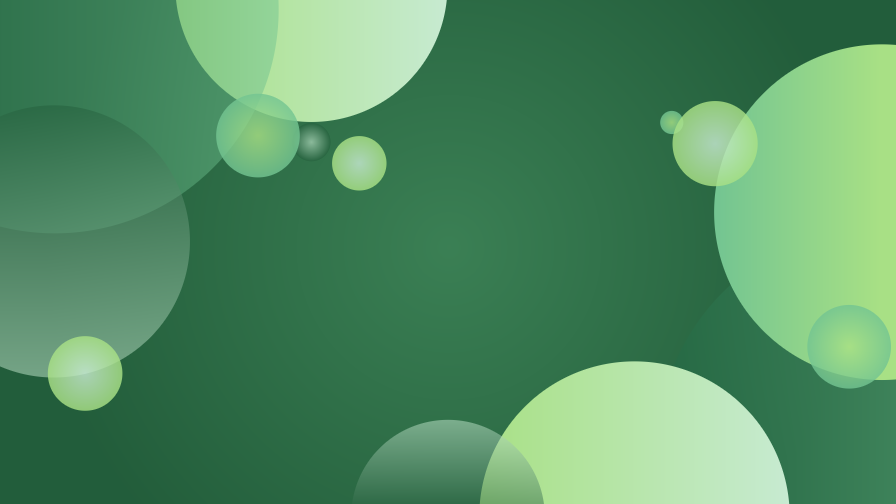
A WebGL 2 fragment shader for this background:

```glsl
#version 300 es
precision highp float;

uniform vec2 u_resolution;
out vec4 fragColor;

const vec3 FOREST = vec3(0.135, 0.365, 0.23);
const vec3 MINT = vec3(0.45, 0.77, 0.57);
const vec3 LIME = vec3(0.66, 0.88, 0.52);
const vec3 PALE = vec3(0.78, 0.92, 0.82);

// Antialiased coverage of a disc
float disc(vec2 p, vec2 center, float radius) {
    return clamp(0.5 + (radius - length(p - center)) * u_resolution.y, 0.0, 1.0);
}

// Linear blend between two colours as x runs from start to end
vec3 ramp(vec3 a, vec3 b, float start, float end, float x) {
    return mix(a, b, clamp((x - start) / (end - start), 0.0, 1.0));
}

// Small orbs: center, radius, style (0 pale core, 1 lime core, 2 dark rim)
const vec4 ORBS[7] = vec4[7](
    vec4(-0.271, 0.218, 0.038, 2.0),
    vec4(-0.377, 0.231, 0.083, 1.0),
    vec4(-0.176, 0.176, 0.054, 0.0),
    vec4(-0.720, -0.241, 0.074, 0.0),
    vec4(0.444, 0.257, 0.023, 1.0),
    vec4(0.530, 0.215, 0.0845, 0.0),
    vec4(0.796, -0.188, 0.083, 1.0)
);

void main() {
    // Centered coordinates in units of the canvas height
    vec2 p = (gl_FragCoord.xy - 0.5 * u_resolution) / u_resolution.y;

    // Backdrop glow
    vec3 color = ramp(vec3(0.23, 0.50, 0.33), FOREST, 0.0, 0.8, length(p - vec2(0.002, 0.009)));

    // Upper left pair: bright disc under a wide translucent one
    vec3 bright = ramp(LIME, PALE, -0.54, 0.0, p.x);
    color = mix(color, bright, disc(p, vec2(-0.271, 0.528), 0.27));
    vec3 veil = ramp(vec3(0.12, 0.40, 0.26), MINT, -1.224, -0.336, p.x);
    color = mix(color, veil, 0.5 * disc(p, vec2(-0.78, 0.481), 0.444));

    // Left disc, paler toward its base
    vec3 mist = ramp(PALE, FOREST, -0.249, 0.291, p.y);
    color = mix(color, mist, 0.5 * disc(p, vec2(-0.782, 0.021), 0.27));

    // Right pair: translucent disc behind a solid one
    veil = ramp(vec3(0.12, 0.40, 0.26), MINT, 0.415, 1.1, p.x);
    color = mix(color, veil, 0.5 * disc(p, vec2(0.859, -0.394), 0.444));
    bright = ramp(MINT, LIME, 0.528, 0.861, p.x);
    color = mix(color, bright, disc(p, vec2(0.861, 0.079), 0.333));

    // Bottom pair: bright disc under a fading one
    bright = ramp(LIME, PALE, 0.062, 0.678, p.x);
    color = mix(color, bright, disc(p, vec2(0.37, -0.525), 0.308));
    mist = ramp(FOREST, PALE, -0.52, -0.333, p.y);
    color = mix(color, mist, 0.5 * disc(p, vec2(0.0, -0.525), 0.192));

    // Orbs with a radial blend from core to rim
    for (int i = 0; i < 7; i++) {
        vec4 orb = ORBS[i];
        bool limeCore = orb.w == 1.0;
        vec3 core = limeCore ? LIME : PALE;
        vec3 rim = limeCore ? MINT : (orb.w == 2.0 ? FOREST : LIME);
        float opacity = orb.w == 2.0 ? 0.6 : 0.82;
        vec3 tint = ramp(core, rim, 0.0, orb.z, length(p - orb.xy));
        color = mix(color, tint, opacity * disc(p, orb.xy, orb.z));
    }

    fragColor = vec4(color, 1.0);
}
```
